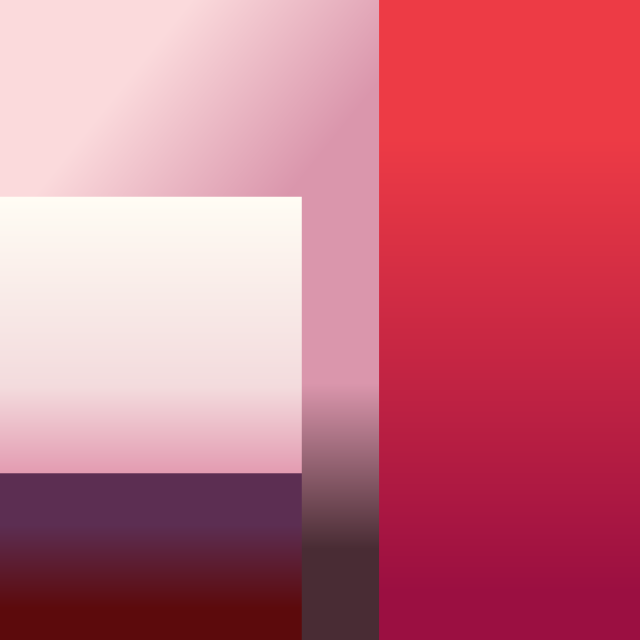
This background is drawn by a three.js fragment shader. Its source:

```glsl
// Flat color-block composition: a diagonal blush field, a cream panel above
// a dark plum block, a narrow pink column and a tall crimson band.
// Each block is a clamped linear gradient, layered with soft-edged masks.

varying vec2 vUv;

const float EDGE_SOFTNESS = 0.0008;

// Block boundaries in canvas units
const float PANEL_RIGHT = 0.4714;
const float PANEL_TOP = 0.6927;
const float PLUM_TOP = 0.2604;
const float BAND_LEFT = 0.5924;

// Linear progress from start to end, clamped; start may exceed end
float ramp(float start, float end, float x) {
  return clamp((x - start) / (end - start), 0.0, 1.0);
}

// Smoothed step: 0 below the edge, 1 above it
float above(float edge, float x) {
  return smoothstep(edge - EDGE_SOFTNESS, edge + EDGE_SOFTNESS, x);
}

// Blush gradient falling to the lower right, darkening near the bottom
vec3 blushField(vec2 p) {
  vec3 blush = vec3(0.984, 0.855, 0.863);
  vec3 rose = vec3(0.855, 0.588, 0.675);
  vec3 umber = vec3(0.286, 0.173, 0.204);
  float diagonal = dot(vec2(p.x, 1.0 - p.y), vec2(0.779, 0.627));
  vec3 color = mix(blush, rose, ramp(0.233, 0.542, diagonal));
  return mix(color, umber, ramp(0.401, 0.143, p.y));
}

// Cream fading through pale pink to rose
vec3 creamPanel(float y) {
  vec3 cream = vec3(1.0, 0.990, 0.957);
  vec3 palePink = vec3(0.953, 0.859, 0.867);
  vec3 rose = vec3(0.890, 0.608, 0.694);
  vec3 color = mix(cream, palePink, ramp(PANEL_TOP, 0.395, y));
  return mix(color, rose, ramp(0.395, PLUM_TOP, y));
}

// Plum sinking into dark oxblood
vec3 plumBlock(float y) {
  vec3 plum = vec3(0.361, 0.180, 0.322);
  vec3 oxblood = vec3(0.361, 0.039, 0.047);
  return mix(plum, oxblood, ramp(0.180, 0.050, y));
}

// Scarlet deepening to crimson
vec3 scarletBand(float y) {
  vec3 scarlet = vec3(0.929, 0.231, 0.271);
  vec3 crimson = vec3(0.608, 0.059, 0.255);
  return mix(scarlet, crimson, ramp(0.785, 0.075, y));
}

void main() {
  vec2 p = vUv;

  // Left panel, split into cream and plum
  vec3 panel = mix(plumBlock(p.y), creamPanel(p.y), above(PLUM_TOP, p.y));
  float panelMask = (1.0 - above(PANEL_RIGHT, p.x)) * (1.0 - above(PANEL_TOP, p.y));

  // Layer the blocks back to front
  vec3 color = mix(blushField(p), panel, panelMask);
  color = mix(color, scarletBand(p.y), above(BAND_LEFT, p.x));

  gl_FragColor = vec4(color, 1.0);
}
```
